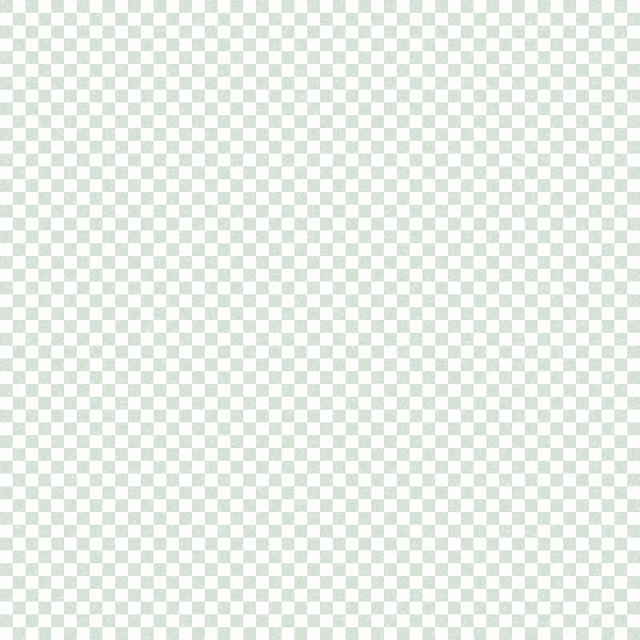
Reproduce this pattern procedurally as a WebGL 1 fragment shader.

```glsl
precision highp float;

// Fine checkerboard of pale sage and white squares with a paper-like grain.
// Two smoothed stripe masks are combined by exclusive-or; wrapping noise at
// two scales lets white show through the sage and lightly tints the white.

uniform vec2 u_resolution;

const float REPEATS = 25.0;         // pairs of squares across and down
const float FINE_GRAIN = 512.0;     // grain cells across the canvas
const float SOFT_GRAIN = 320.0;
const float FINE_SHARE = 0.6;       // weight of the fine grain
const float SAGE_WEAR = 0.52;       // white showing through the sage
const float WHITE_TINT = 0.22;      // sage specks in the white
const vec3 SAGE = vec3(0.820, 0.868, 0.822);
const vec3 WHITE = vec3(0.998, 0.998, 0.997);

float hash(vec2 p) {
  vec3 q = fract(vec3(p.xyx) * 0.1031);
  q += dot(q, q.yzx + 33.33);
  return fract((q.x + q.y) * q.z);
}

// Value noise that wraps after the given number of cells.
float wrapNoise(vec2 p, float period) {
  vec2 cell = floor(p);
  vec2 f = fract(p);
  vec2 a = mod(cell, period);
  vec2 b = mod(cell + 1.0, period);
  f = f * f * (3.0 - 2.0 * f);
  float low = mix(hash(a), hash(vec2(b.x, a.y)), f.x);
  float high = mix(hash(vec2(a.x, b.y)), hash(b), f.x);
  return mix(low, high, f.y);
}

float grain(vec2 uv) {
  float fine = hash(mod(floor(uv * FINE_GRAIN), FINE_GRAIN) + 17.0);
  float soft = wrapNoise(uv * SOFT_GRAIN, SOFT_GRAIN);
  return mix(soft, fine, FINE_SHARE);
}

// Smoothed coverage of the second half of each repeat, on both axes.
vec2 stripes(vec2 uv) {
  vec2 edgeDistance = abs(fract(uv * REPEATS + 0.25) - 0.5) - 0.25;
  vec2 pixel = REPEATS / u_resolution;
  return clamp(edgeDistance / pixel + 0.5, 0.0, 1.0);
}

void main() {
  vec2 uv = gl_FragCoord.xy / u_resolution;

  // Squares
  vec2 s = stripes(uv);
  float checker = s.x + s.y - 2.0 * s.x * s.y;

  // Grain
  float g = grain(uv);
  vec3 sage = mix(SAGE, WHITE, SAGE_WEAR * g * g);
  vec3 white = mix(WHITE, SAGE, WHITE_TINT * g * g * g);

  gl_FragColor = vec4(mix(white, sage, checker), 1.0);
}
```
